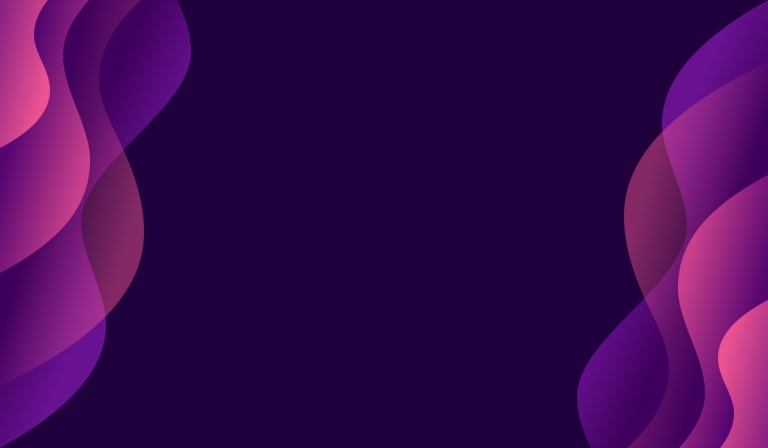
Write a Shadertoy shader that draws this background.

```glsl
#define CANVAS vec2(768.0, 448.0)
#define NIGHT vec3(0.120, 0.000, 0.235)
#define INDIGO vec3(0.243, 0.000, 0.361)
#define VIOLET vec3(0.408, 0.070, 0.569)
#define VEIL_PINK vec3(0.890, 0.310, 0.545)
#define VEIL_ALPHA 0.52
#define PLUM vec3(0.335, 0.020, 0.440)
#define ROSE vec3(0.790, 0.255, 0.550)
#define ORCHID vec3(0.550, 0.137, 0.510)
#define HOT_PINK vec3(0.920, 0.325, 0.570)

// Cubic between two knots; each knot holds x, y and the slope dx/dy
float hermite(float y, vec3 a, vec3 b) {
    float span = b.y - a.y;
    float t = clamp((y - a.y) / span, 0.0, 1.0);
    float s = t * t * (3.0 - 2.0 * t);
    float u = 1.0 - t;
    return mix(a.x, b.x, s) + span * t * u * (a.z * u - b.z * t);
}

// Right-hand border of a ribbon at height y, straight past its last knot
float ribbonEdge(float y, vec3 knots[5]) {
    float x = knots[0].x;
    for (int i = 0; i < 4; i++) {
        if (y >= knots[i].y) x = hermite(y, knots[i], knots[i + 1]);
    }
    return x + knots[4].z * max(y - knots[4].y, 0.0);
}

// Antialiased coverage of the area left of the border
float ribbonMask(vec2 p, vec3 knots[5]) {
    float d = ribbonEdge(p.y, knots) - p.x;
    float pixel = CANVAS.x / iResolution.x;
    float width = clamp(fwidth(d), 0.5 * pixel, 4.0 * pixel);
    return clamp(0.5 + d / width, 0.0, 1.0);
}

float ramp(float start, float end, float v) {
    return clamp((v - start) / (end - start), 0.0, 1.0);
}

void mainImage(out vec4 fragColor, in vec2 fragCoord) {
    // Measure y downwards; the right half is the left half turned by 180 degrees
    vec2 p = fragCoord / iResolution.xy * CANVAS;
    p.y = CANVAS.y - p.y;
    if (p.x > 0.5 * CANVAS.x) p = CANVAS - p;

    // Gradient axes
    float diagonal = dot(p, vec2(0.913, 0.407));
    float across = dot(p, vec2(0.97, 0.25));
    vec3 color = NIGHT;

    // Violet ribbon at the back
    float mask = ribbonMask(p, vec3[5](
        vec3(177, 0, 0.5), vec3(191, 52, 0), vec3(81, 222, 0),
        vec3(106, 325, 0), vec3(0, 448, -1.8)));
    color = mix(color, mix(INDIGO, VIOLET, ramp(135.0, 210.0, diagonal)), mask);

    // Translucent veil
    mask = ribbonMask(p, vec3[5](
        vec3(141, 0, -1.1), vec3(99, 80, 0), vec3(124, 151, 0.45),
        vec3(144, 232, 0), vec3(0, 386, -2.1)));
    color = mix(color, VEIL_PINK, mask * VEIL_ALPHA * ramp(85.0, 185.0, across));

    // Rose ribbon
    mask = ribbonMask(p, vec3[5](
        vec3(89, 0, -0.9), vec3(63, 55, 0), vec3(84.5, 130, 0.32),
        vec3(90, 160, 0), vec3(0, 273, -1.9)));
    color = mix(color, mix(PLUM, ROSE, ramp(45.0, 125.0, across)), mask);

    // Bright ribbon in the corner
    mask = ribbonMask(p, vec3[5](
        vec3(48, 0, -0.8), vec3(34, 35, 0), vec3(45.5, 70, 0.4),
        vec3(50, 90, 0), vec3(0, 148, -1.9)));
    color = mix(color, mix(ORCHID, HOT_PINK, ramp(5.0, 65.0, across)), mask);

    fragColor = vec4(color, 1.0);
}
```
